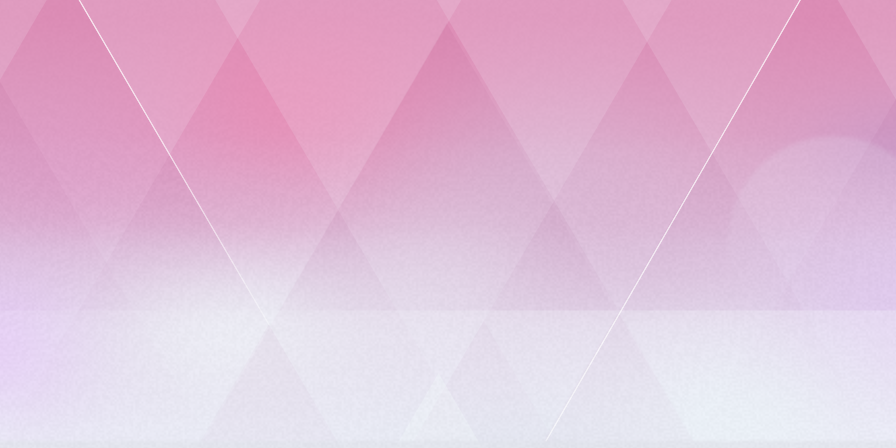
Write a Shadertoy shader that draws this background.

```glsl
// Pink to pale lilac gradient with soft glows, translucent triangles and fine white lines.

const float SLOPE = 0.585; // half width of a triangle per unit of height

float hash(vec2 p) {
    return fract(sin(dot(p, vec2(127.1, 311.7))) * 43758.5);
}

float valueNoise(vec2 p) {
    vec2 i = floor(p), f = fract(p);
    f = f * f * (3.0 - 2.0 * f);
    return mix(mix(hash(i), hash(i + vec2(1, 0)), f.x),
               mix(hash(i + vec2(0, 1)), hash(i + vec2(1, 1)), f.x), f.y);
}

float ramp(float a, float b, float x) {
    return clamp((x - a) / (b - a), 0.0, 1.0);
}

float glow(vec2 p, vec2 center, vec2 radius) {
    vec2 d = (p - center) / radius;
    return exp(-dot(d, d));
}

// Coverage of an endless wedge; dir is 1 when it opens downward, -1 upward
float wedge(vec2 p, vec2 apex, float dir, float px) {
    vec2 d = p - apex;
    float inside = (SLOPE * d.y * dir - abs(d.x)) * 0.863;
    return smoothstep(-0.7 * px, 0.7 * px, inside);
}

float segment(vec2 p, vec2 a, vec2 b, float fade, float px) {
    vec2 d = b - a;
    float t = clamp(dot(p - a, d) / dot(d, d), 0.0, 1.0);
    float dist = length(p - a - d * t);
    return (1.0 - smoothstep(0.0004, 0.0004 + px, dist)) * (1.0 - fade * t * t);
}

vec3 backdrop(vec2 p) {
    // Vertical gradient
    vec3 c = mix(vec3(0.86, 0.55, 0.71), vec3(0.865, 0.635, 0.77), ramp(0.04, 0.34, p.y));
    c = mix(c, vec3(0.865, 0.75, 0.86), ramp(0.30, 0.55, p.y));
    c = mix(c, vec3(0.885, 0.85, 0.92), ramp(0.50, 0.74, p.y));
    c = mix(c, vec3(0.91, 0.92, 0.96), ramp(0.70, 0.96, p.y));

    // Pink, mauve and lilac glows
    c = mix(c, vec3(0.92, 0.54, 0.70), 0.65 * glow(p, vec2(0.68, 0.24), vec2(0.34, 0.22)));
    c = mix(c, vec3(0.87, 0.60, 0.78), 0.45 * glow(p, vec2(0.12, 0.38), vec2(0.36, 0.17)));
    c = mix(c, vec3(0.86, 0.67, 0.80), 0.4 * glow(p, vec2(0.56, 0.47), vec2(0.18, 0.09)));
    c = mix(c, vec3(0.85, 0.72, 0.83), 0.65 * glow(p, vec2(1.22, 0.43), vec2(0.38, 0.20)));
    c = mix(c, vec3(0.77, 0.59, 0.78), 0.55 * glow(p, vec2(2.02, 0.34), vec2(0.22, 0.12)));
    c = mix(c, vec3(0.90, 0.78, 0.97), 0.75 * glow(p, vec2(-0.03, 0.77), vec2(0.24, 0.17)));
    c = mix(c, vec3(0.88, 0.79, 0.95), 0.65 * glow(p, vec2(2.02, 0.68), vec2(0.28, 0.24)));

    // White and pale blue mist
    c = mix(c, vec3(0.93, 0.945, 0.965), 0.8 * glow(p, vec2(0.53, 0.74), vec2(0.29, 0.16)));
    c = mix(c, vec3(0.91, 0.90, 0.94), 0.45 * glow(p, vec2(0.97, 0.64), vec2(0.25, 0.18)));
    c = mix(c, vec3(0.91, 0.96, 0.97), 0.65 * glow(p, vec2(1.66, 0.93), vec2(0.25, 0.15)));
    c = mix(c, vec3(0.84, 0.88, 0.92), 0.45 * glow(p, vec2(1.16, 1.02), vec2(0.30, 0.12)));
    return c;
}

void mainImage(out vec4 fragColor, in vec2 fragCoord) {
    // Height is one unit, y runs down from the top
    float px = 1.0 / iResolution.y;
    vec2 p = vec2(fragCoord.x, iResolution.y - fragCoord.y) * px;
    p.x *= 2.0 * iResolution.y / iResolution.x;
    vec3 color = backdrop(p);

    // Light triangles hanging from the top edge
    vec2 hanging[6] = vec2[](vec2(-0.104, 0.356), vec2(0.378, 0.346), vec2(0.755, 0.469),
                             vec2(1.237, 0.448), vec2(1.588, 0.339), vec2(2.135, 0.453));
    for (int i = 0; i < 6; i++)
        color = mix(color, vec3(0.95, 0.90, 0.95), 0.17 * wedge(p, hanging[i], -1.0, px));

    // Shaded triangles that fade below their tips
    vec2 rising[10] = vec2[](vec2(0.0, 0.182), vec2(0.378, 0.346), vec2(0.755, 0.469),
                             vec2(0.997, 0.052), vec2(1.237, 0.448), vec2(1.588, 0.339),
                             vec2(2.0, 0.221), vec2(0.60, 0.724), vec2(1.08, 0.716),
                             vec2(1.38, 0.698));
    float strength = 1.0 - 0.35 * smoothstep(0.5, 0.75, p.y);
    for (int i = 0; i < 10; i++) {
        float fade = strength * exp(-2.2 * max(p.y - rising[i].y, 0.0));
        color *= 1.0 - fade * wedge(p, rising[i], 1.0, px) * vec3(0.022, 0.048, 0.03);
    }

    // Pale lower panel, small triangle and round halo
    float panel = smoothstep(0.693 - px, 0.693 + px, p.y);
    color = mix(color, vec3(0.95, 0.96, 0.98), panel * mix(0.12, 0.30, smoothstep(0.3, 1.4, p.x)));
    color = mix(color, vec3(0.95, 0.98, 0.98), 0.3 * wedge(p, vec2(0.979, 0.833), 1.0, px));
    vec2 fromHalo = p - vec2(1.86, 0.54);
    float halo = 1.0 - smoothstep(0.225, 0.245, length(fromHalo));
    color = mix(color, vec3(0.90, 0.86, 0.93), 0.22 * halo * smoothstep(0.17, -0.15, fromHalo.y));

    // Fine white lines
    float lines = max(segment(p, vec2(0.174, -0.005), vec2(0.60, 0.724), 0.6, px),
                      segment(p, vec2(1.789, -0.005), vec2(1.219, 0.984), 0.2, px));
    color = mix(color, vec3(1.0), 0.72 * lines);

    // Grey strip at the foot, and grain that grows towards the pale half
    color = mix(color, vec3(0.88, 0.89, 0.92), 0.7 * smoothstep(0.978, 0.99, p.y));
    color += mix(0.012, 0.026, smoothstep(0.15, 0.5, p.y)) * (valueNoise(p * 217.0) - 0.5);
    fragColor = vec4(clamp(color, 0.0, 1.0), 1.0);
}
```
